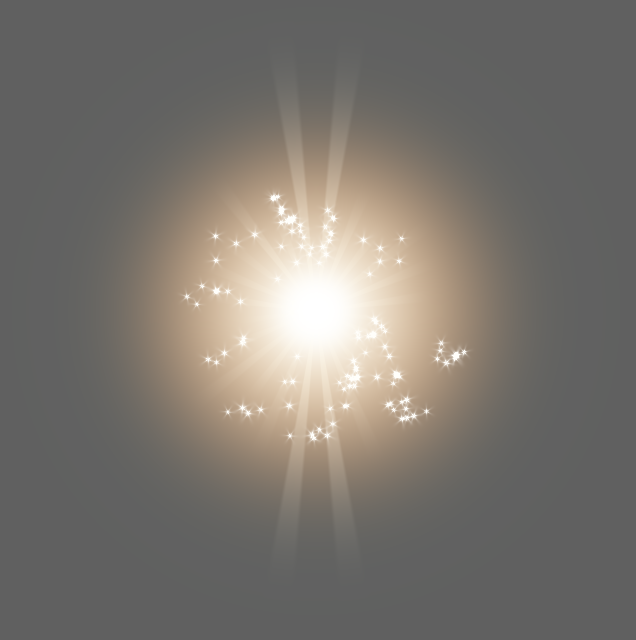
Write a Shadertoy shader that draws this background.

```glsl
// Warm starburst on grey, with fanned light rays and clustered sparkles.

const vec3 GREY = vec3(0.378);
const vec3 RAY_WHITE = vec3(1.0, 0.98, 0.92);

vec2 hash2(vec2 seed) {
    vec3 q = fract(seed.xyx * vec3(0.1031, 0.1030, 0.0973));
    q += dot(q, q.yzx + 33.33);
    return fract((q.xx + q.yz) * q.zy);
}

// Radial falloff: red reaches furthest, blue fades first
vec3 glow(float r) {
    float r2 = r * r;
    vec3 falloff = exp(-vec3(11.0, 22.0, 36.0) * r2 - vec3(119.0, 45.0, 0.0) * r2 * r2);
    return mix(GREY, vec3(1.0, 0.995, 0.97), falloff);
}

// Fan of 24 wedges: long ones near the vertical, short ones elsewhere
float rays(vec2 p) {
    float r = length(p);
    float wedge = 6.28318 / 24.0;
    float angle = atan(p.x, p.y);
    float cell = floor(angle / wedge);
    float middle = (cell + 0.5) * wedge;
    vec2 rnd = hash2(vec2(cell + 40.0, 7.0));
    bool isLong = abs(cos(middle)) > 0.97;
    float reach = isLong ? 0.46 : 0.13 + 0.14 * rnd.x;
    float strength = isLong ? 0.34 : 0.16 + 0.16 * rnd.y;
    float mask = 1.0 - smoothstep(0.035, 0.06, abs(angle - middle));
    return strength * mask * (1.0 - smoothstep(0.0, reach, r));
}

// Bright point with six thin, slightly turned spikes
float sparkle(vec2 d, vec2 rnd) {
    float r = length(d) / (0.8 + 0.4 * rnd.x);
    if (r > 0.025) return 0.0;
    float spikes = pow(0.5 + 0.5 * cos(6.0 * atan(d.y, d.x + 1e-6) + 6.0 * rnd.y), 3.0);
    float core = exp(-r * r / 0.000012);
    return core + 0.9 * spikes * exp(-r / 0.005) * smoothstep(0.025, 0.012, r);
}

// Sparkles strewn around the line between two points
float trail(vec2 p, vec2 a, vec2 b, float spread, int count) {
    float light = 0.0;
    for (int i = 0; i < count; i++) {
        vec2 seed = vec2(float(i) * 3.7, 11.0) + (a + 1.0) * 90.0;
        vec2 jitter = hash2(seed);
        vec2 rnd = hash2(seed + 51.3);
        vec2 pos = mix(a, b, (float(i) + rnd.x) / float(count)) + spread * (jitter - 0.5);
        light += sparkle(p - pos, rnd.yx);
    }
    return light;
}

void mainImage(out vec4 fragColor, in vec2 fragCoord) {
    vec2 p = (fragCoord - iResolution.xy * vec2(0.497, 0.514)) / iResolution.y;
    float r = length(p);

    // Glow, rays and white core
    vec3 color = glow(r);
    color = mix(color, RAY_WHITE, rays(p));
    color = mix(color, vec3(1.0), exp(-pow(r / 0.058, 3.0)));

    // Sparkles above the core
    float stars = trail(p, vec2(-0.072, 0.184), vec2(0.0, 0.082), 0.02, 16);
    stars += trail(p, vec2(-0.044, 0.144), vec2(-0.039, 0.141), 0.008, 4);
    stars += trail(p, vec2(0.023, 0.160), vec2(0.007, 0.082), 0.02, 9);
    stars += trail(p, vec2(0.06, 0.10), vec2(0.13, 0.085), 0.08, 6);
    stars += trail(p, vec2(-0.165, 0.085), vec2(-0.105, 0.115), 0.04, 4);

    // Sparkles to the left and lower left
    stars += trail(p, vec2(-0.205, 0.025), vec2(-0.105, 0.022), 0.03, 7);
    stars += trail(p, vec2(-0.19, -0.08), vec2(-0.10, -0.05), 0.03, 5);
    stars += trail(p, vec2(-0.13, -0.145), vec2(-0.03, -0.125), 0.05, 7);
    stars += trail(p, vec2(-0.05, 0.10), vec2(-0.045, -0.06), 0.05, 6);

    // Denser groups to the right and below
    stars += trail(p, vec2(0.075, 0.005), vec2(0.115, -0.105), 0.05, 18);
    stars += trail(p, vec2(0.068, -0.085), vec2(0.035, -0.150), 0.03, 14);
    stars += trail(p, vec2(0.115, -0.135), vec2(0.160, -0.165), 0.03, 10);
    stars += trail(p, vec2(0.180, -0.080), vec2(0.238, -0.055), 0.05, 8);
    stars += trail(p, vec2(-0.028, -0.202), vec2(0.03, -0.185), 0.03, 6);

    color = mix(color, vec3(1.0, 0.995, 0.98), clamp(stars, 0.0, 1.0));
    fragColor = vec4(color, 1.0);
}
```
